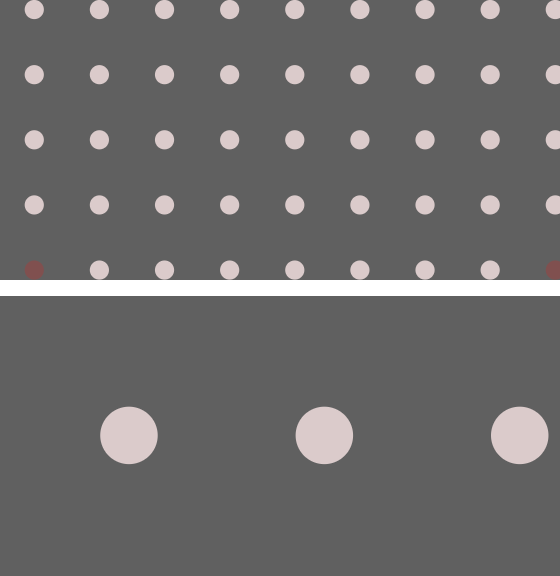
Top: the whole. Bottom: its middle third, enlarged.
Reproduce this pattern procedurally as a WebGL 2 fragment shader.

```glsl
#version 300 es
precision highp float;

uniform vec2 u_resolution;
out vec4 fragColor;

// Lengths are fractions of the canvas height
#define PITCH 0.2326
#define RADIUS 0.0342
#define FIRST_DOT vec2(0.1224, 0.0355)
#define ACCENT_PERIOD 8.0
#define GROUND_COLOR vec3(0.378, 0.378, 0.378)
#define DOT_COLOR vec3(0.860, 0.798, 0.798)
#define ACCENT_COLOR vec3(0.500, 0.312, 0.308)

// Coverage of a shape from its signed distance, softened over one pixel
float coverage(float dist, float pixel) {
    return clamp(0.5 - dist / pixel, 0.0, 1.0);
}

void main() {
    float pixel = 1.0 / u_resolution.y;
    vec2 point = gl_FragCoord.xy * pixel;

    // Square lattice: cell index and offset from the nearest dot centre
    vec2 lattice = (point - FIRST_DOT) / PITCH;
    vec2 cell = floor(lattice + 0.5);
    vec2 offset = (lattice - cell) * PITCH;

    // Accent dot once per block of cells
    vec2 inBlock = mod(cell, ACCENT_PERIOD);
    bool isAccent = inBlock.x + inBlock.y < 0.5;
    vec3 dotColor = isAccent ? ACCENT_COLOR : DOT_COLOR;

    float dotMask = coverage(length(offset) - RADIUS, pixel);
    fragColor = vec4(mix(GROUND_COLOR, dotColor, dotMask), 1.0);
}
```
